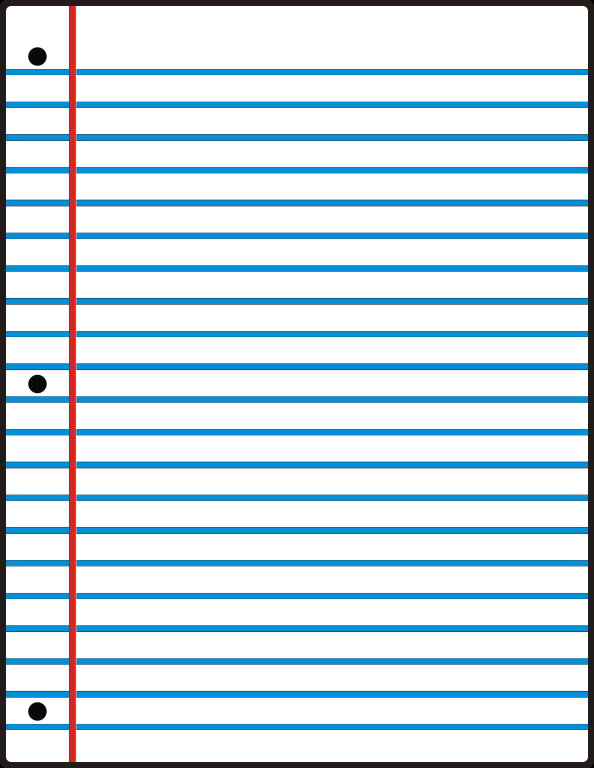
A Shadertoy shader for this pattern:

```glsl
#define BORDER 0.0078
#define CORNER 0.0070
#define RULE_TOP 0.9062
#define RULE_GAP 0.04264
#define RULE_HALF 0.0037
#define RULE_LAST 20.0
#define MARGIN_X 0.0941
#define MARGIN_HALF 0.0040
#define HOLE_X 0.0488
#define HOLE_RADIUS 0.0120
#define OUTLINE 0.0006

const vec3 PAPER = vec3(1.0);
const vec3 FRAME = vec3(0.13, 0.11, 0.10);
const vec3 RULE_BLUE = vec3(0.02, 0.56, 0.84);
const vec3 MARGIN_RED = vec3(0.87, 0.14, 0.11);
const vec3 HOLE_BLACK = vec3(0.03, 0.04, 0.04);
const vec3 INK = vec3(0.05, 0.09, 0.13);

// Share of a pixel inside a signed distance
float cover(float d) {
    return clamp(0.5 - d * iResolution.y, 0.0, 1.0);
}

float roundBox(vec2 p, vec2 halfSize, float radius) {
    vec2 q = abs(p) - halfSize + radius;
    return length(max(q, 0.0)) + min(max(q.x, q.y), 0.0) - radius;
}

// Coloured stripe with a thin dark outline
vec3 stripe(vec3 base, vec3 tint, float d, float outline) {
    base = mix(base, INK, cover(d - outline));
    return mix(base, tint, cover(d));
}

void mainImage(out vec4 fragColor, in vec2 fragCoord) {
    vec2 p = fragCoord / iResolution.y;
    vec2 halfPage = 0.5 * iResolution.xy / iResolution.y;
    vec3 color = PAPER;

    // Blue rules, two in every five with a stronger outline
    float row = clamp(round((RULE_TOP - p.y) / RULE_GAP), 0.0, RULE_LAST);
    float ruleDist = abs(p.y - RULE_TOP + row * RULE_GAP) - RULE_HALF;
    float strong = step(2.5, mod(2.0 * row, 5.0));
    color = stripe(color, RULE_BLUE, ruleDist, OUTLINE * mix(0.4, 1.0, strong));

    // Red margin with a narrow paper gap on its right
    float marginDist = abs(p.x - MARGIN_X) - MARGIN_HALF;
    float gapDist = abs(p.x - MARGIN_X - MARGIN_HALF) - 2.0 * OUTLINE;
    color = mix(color, PAPER, cover(gapDist));
    color = stripe(color, MARGIN_RED, marginDist, 0.5 * OUTLINE);

    // Punched holes, ten rules apart
    float holeGap = 10.0 * RULE_GAP;
    float hole = clamp(round((p.y - 0.5) / holeGap), -1.0, 1.0);
    float holeDist = length(p - vec2(HOLE_X, 0.5 + hole * holeGap)) - HOLE_RADIUS;
    color = mix(color, HOLE_BLACK, cover(holeDist));

    // Rounded frame on black
    vec2 centered = p - halfPage;
    color = mix(FRAME, color, cover(roundBox(centered, halfPage - BORDER, CORNER)));
    color *= cover(roundBox(centered, halfPage, 1.5 * CORNER) - 0.5 / iResolution.y);

    fragColor = vec4(color, 1.0);
}
```
